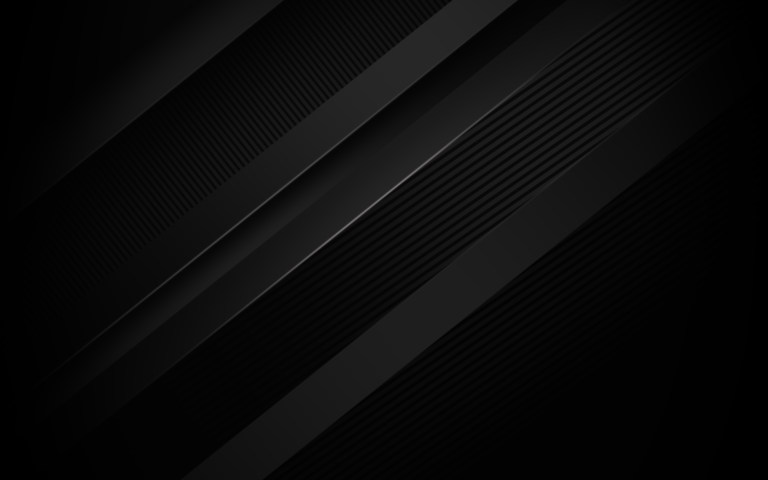
This background is drawn by a WebGL 1 fragment shader. Its source:

```glsl
precision highp float;
// Dark overlapping diagonal panels with fine grooves and thin lit rims.
// A rotated frame gives each panel an edge across it and a soft light along it;
// panels are painted in order from upper left to lower right, then vignetted.

uniform vec2 u_resolution;

// Geometry, in canvas heights from the centre
const float TILT = 0.675;          // panel direction, radians
const float GROOVE_TILT = 0.605;   // the parallel grooves lie a little flatter
const float GROOVE_PERIOD = 0.0162;
const float HATCH_PERIOD = 0.0125;

// Panel edges, measured across the panels towards the lower right
const float EDGE_FAINT = -0.635;
const float EDGE_HATCH = -0.521;
const float EDGE_UPPER = -0.301;
const float EDGE_RECESS = -0.216;
const float EDGE_INNER = -0.152;
const float EDGE_GROOVES = -0.071;
const float EDGE_LOWER = 0.125;
const float EDGE_OUTER = 0.232;

const float BASE_LEVEL = 0.012;
const float RIM_WIDTH = 0.0024;
const vec3 TINT = vec3(1.0, 0.975, 0.99);

float pixelSize;

// Bell of light centred at a place, falling off over a spread
float glow(float x, float centre, float spread) {
  float k = (x - centre) / spread;
  return exp(-k * k);
}

// Smooth coverage of everything beyond an edge
float beyond(float across, float edge) {
  return smoothstep(-pixelSize, pixelSize, across - edge);
}

// Thin highlight lying on an edge
float rim(float across, float edge) {
  return glow(across, edge, max(RIM_WIDTH, 0.75 * pixelSize));
}

// Soft periodic ridges, 0 in the grooves and 1 on the ridges
float ridges(float x, float period) {
  float wave = 0.5 + 0.5 * cos(6.28318 * x / period);
  return smoothstep(0.05, 0.75, wave);
}

void main() {
  pixelSize = 1.0 / u_resolution.y;
  vec2 p = (gl_FragCoord.xy - 0.5 * u_resolution) * pixelSize;
  float along = dot(p, vec2(cos(TILT), sin(TILT)));
  float across = dot(p, vec2(sin(TILT), -cos(TILT)));
  float grooveAxis = dot(p, vec2(sin(GROOVE_TILT), -cos(GROOVE_TILT)));
  float grooves = ridges(grooveAxis, GROOVE_PERIOD);
  float hatch = ridges(along, HATCH_PERIOD);

  // Faint corner panel, brightening towards its lower edge
  float level = BASE_LEVEL + 0.015 * glow(along, 0.0, 0.3);
  float rise = smoothstep(EDGE_FAINT - 0.03, EDGE_HATCH, across);
  float panel = BASE_LEVEL + 0.095 * rise * glow(along, -0.03, 0.42);
  level = mix(level, panel, beyond(across, EDGE_FAINT));

  // Cross-hatched panel, shaded by the one above it
  rise = smoothstep(EDGE_HATCH - 0.03, EDGE_UPPER, across);
  panel = BASE_LEVEL + 0.085 * rise * glow(along, 0.03, 0.48) * mix(0.3, 1.0, hatch);
  level = mix(level, panel, beyond(across, EDGE_HATCH));

  // Smooth upper panel
  panel = BASE_LEVEL + 0.145 * glow(along, 0.28, 0.56);
  level = mix(level, panel, beyond(across, EDGE_UPPER));

  // Recess under the upper panel, dark at first
  rise = smoothstep(EDGE_RECESS, EDGE_INNER, across);
  panel = BASE_LEVEL + mix(0.015, 0.115, rise) * glow(along, -0.16, 0.48);
  level = mix(level, panel, beyond(across, EDGE_RECESS));

  // Inner panel
  rise = smoothstep(EDGE_INNER, EDGE_GROOVES, across);
  panel = BASE_LEVEL + mix(0.095, 0.135, rise) * glow(along, 0.12, 0.55);
  level = mix(level, panel, beyond(across, EDGE_INNER));

  // Grooved centre panel
  panel = BASE_LEVEL + 0.1 * glow(along, 0.36, 0.46) * mix(0.22, 1.0, grooves);
  level = mix(level, panel, beyond(across, EDGE_GROOVES));

  // Smooth lower panel
  panel = BASE_LEVEL + 0.11 * glow(along, -0.02, 0.62);
  level = mix(level, panel, beyond(across, EDGE_LOWER));

  // Grooved outer field sinking into black
  float sink = 1.0 - smoothstep(EDGE_OUTER, EDGE_OUTER + 0.3, across);
  panel = 0.008 + 0.036 * sink * glow(along, 0.08, 0.5) * mix(0.15, 1.0, grooves);
  level = mix(level, panel, beyond(across, EDGE_OUTER));

  // Lit rims
  level += 0.05 * rim(across, EDGE_HATCH) * glow(along, -0.25, 0.35);
  level += 0.22 * rim(across, EDGE_RECESS) * glow(along, -0.16, 0.4);
  level += 0.36 * rim(across, EDGE_GROOVES) * glow(along, 0.02, 0.34);
  level += 0.05 * rim(across, EDGE_LOWER) * glow(along, 0.4, 0.4);

  // Vignette
  float vignette = 1.0 - smoothstep(0.58, 0.98, length(p * vec2(1.1, 0.85)));
  gl_FragColor = vec4(TINT * level * vignette, 1.0);
}
```
